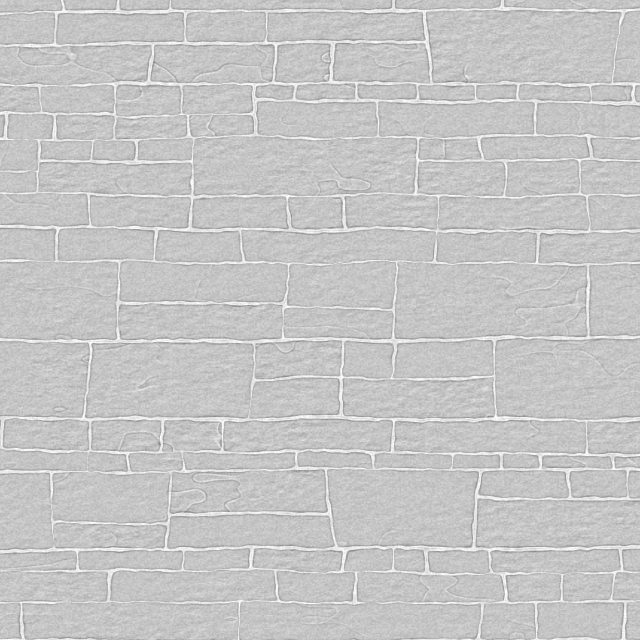
Reproduce this texture map procedurally as a WebGL 2 fragment shader.

```glsl
#version 300 es
precision highp float;

#define LAYOUT 29.0
#define COURSE 0.15
#define SPLIT_HEIGHT 0.08
#define JOINT 0.0014
#define WOBBLE 0.007
#define RIM_WIDTH 0.0013
#define RIM_DEPTH 62.0
#define GRAIN 0.085
#define RELIEF 0.22
#define LEDGE 0.18
#define LEDGE_WIDTH 0.0017
#define STONE_GREY 0.773

uniform vec2 u_resolution;
out vec4 outColor;

float hash(vec2 p) {
    vec3 q = fract(p.xyx * 0.1031);
    q += dot(q, q.yzx + 33.33);
    return fract((q.x + q.y) * q.z);
}

float noise(vec2 p) {
    vec2 cell = floor(p), f = fract(p);
    f = f * f * (3.0 - 2.0 * f);
    float bottom = mix(hash(cell), hash(cell + vec2(1, 0)), f.x);
    float top = mix(hash(cell + vec2(0, 1)), hash(cell + vec2(1, 1)), f.x);
    return mix(bottom, top, f.y);
}

float fbm(vec2 p) {
    float sum = 0.0, amplitude = 0.54;
    for (int i = 0; i < 3; i++) {
        sum += amplitude * noise(p);
        p = p * 2.03 + 7.1;
        amplitude *= 0.5;
    }
    return sum;
}

float smoothMin(float a, float b, float k) {
    float h = max(k - abs(a - b), 0.0) / k;
    return min(a, b) - 0.25 * h * h * k;
}

// Cuts the wall into stones; returns the distance to the nearest joint edge
float cutStones(vec2 p, out float seed, out float jointWidth) {
    vec2 lo = vec2(-0.15, -0.04), hi = vec2(1.12, 1.07);
    float d = 1.0;
    seed = LAYOUT;
    jointWidth = JOINT;
    for (int i = 0; i < 16; i++) {
        vec2 size = hi - lo;
        float pick = hash(vec2(seed, 1.0));
        bool layered = size.y > COURSE || (size.y > SPLIT_HEIGHT && pick < 0.36);
        bool wide = size.x > clamp(size.y * mix(3.0, 7.0, pick), 0.13, 0.38);
        if (!layered && !wide) break;

        int axis = layered ? 1 : 0;
        vec2 middle = 0.5 * (lo + hi);
        float cut = mix(lo[axis], hi[axis], mix(0.33, 0.67, hash(vec2(seed, 2.0))));
        float lean = (hash(vec2(seed, 3.0)) - 0.5) * (layered ? 0.015 : 0.25);
        float offset = p[axis] - cut - lean * (p[1 - axis] - middle[1 - axis]);
        float halfWidth = JOINT * mix(0.6, 1.6, hash(vec2(seed, 4.0)));
        float toJoint = abs(offset) - halfWidth;
        if (toJoint < d) jointWidth = halfWidth;
        d = smoothMin(d, toJoint, 0.0045);

        if (offset > 0.0) lo[axis] = cut;
        else hi[axis] = cut;
        seed = floor(4096.0 * hash(vec2(seed, offset > 0.0 ? 5.0 : 6.0)));
    }
    return d;
}

float layeredHeight(vec2 p) {
    return fbm(p * vec2(65.0, 130.0));
}

// Thin light and dark pair along a contour of the broken face
float ledgeLine(vec2 p) {
    vec2 scale = vec2(7.0, 15.0), e = vec2(0.001, 0.0);
    float height = fbm(p * scale);
    vec2 slope = vec2(fbm((p + e) * scale), fbm((p + e.yx) * scale)) - height;
    float level = (height - 0.47) / max(length(slope) / e.x, 2.5) / LEDGE_WIDTH;
    return level * exp(-level * level) * smoothstep(0.4, 0.7, noise(p * 11.0 + 5.0));
}

void main() {
    vec2 p = gl_FragCoord.xy / u_resolution;
    float pixel = 1.0 / u_resolution.y;

    // Uneven joints
    vec2 bend = vec2(noise(p * 14.0 + 3.0), noise(p * 10.0 + 41.0)) - 0.5;
    vec2 chip = vec2(noise(p * 95.0 + 9.0), noise(p * 85.0 + 23.0)) - 0.5;
    float seed, jointWidth;
    float d = cutStones(p + WOBBLE * bend + 0.4 * WOBBLE * chip, seed, jointWidth);
    float narrowing = 0.0022 * (noise(p * 38.0 + 60.0) - 0.5);
    d += narrowing;
    jointWidth = clamp(jointWidth - narrowing, 0.0004, 0.0024);

    // Stone face: fine grain, patchy bedded relief and broken ledges
    float roughness = mix(0.4, 1.3, hash(vec2(seed, 7.0)));
    vec2 face = p + 10.0 * vec2(hash(vec2(seed, 8.0)), hash(vec2(seed, 9.0)));
    float patchy = 0.45 + noise(face * vec2(14.0, 24.0));
    vec2 lightStep = vec2(-0.0007, 0.001);
    float emboss = layeredHeight(face + lightStep) - layeredHeight(face - lightStep);
    float grain = noise(p * vec2(430.0, 500.0)) - 0.5;
    float stone = STONE_GREY + GRAIN * grain;
    stone += roughness * (RELIEF * patchy * emboss + LEDGE * ledgeLine(face));

    // Dark rim that balances the brightness of its joint
    float rim = (d - RIM_WIDTH) / RIM_WIDTH;
    float rimStrength = 0.5 + 0.7 * noise(p * 110.0 + 80.0);
    stone -= RIM_DEPTH * jointWidth * rimStrength * exp(-rim * rim);
    stone -= 0.13 * RIM_DEPTH * jointWidth * exp(-max(d, 0.0) / 0.006);

    // Pale mortar, greyer in the middle of wide joints
    float mortar = 0.88 + 0.1 * noise(p * 120.0 + 15.0) + GRAIN * grain;
    mortar -= 0.11 * smoothstep(0.0014, 0.0035, -d);
    float edge = max(0.0007, 0.6 * pixel);
    float grey = mix(mortar, stone, smoothstep(-edge, edge, d));
    outColor = vec4(vec3(clamp(grey, 0.0, 1.0)), 1.0);
}
```
